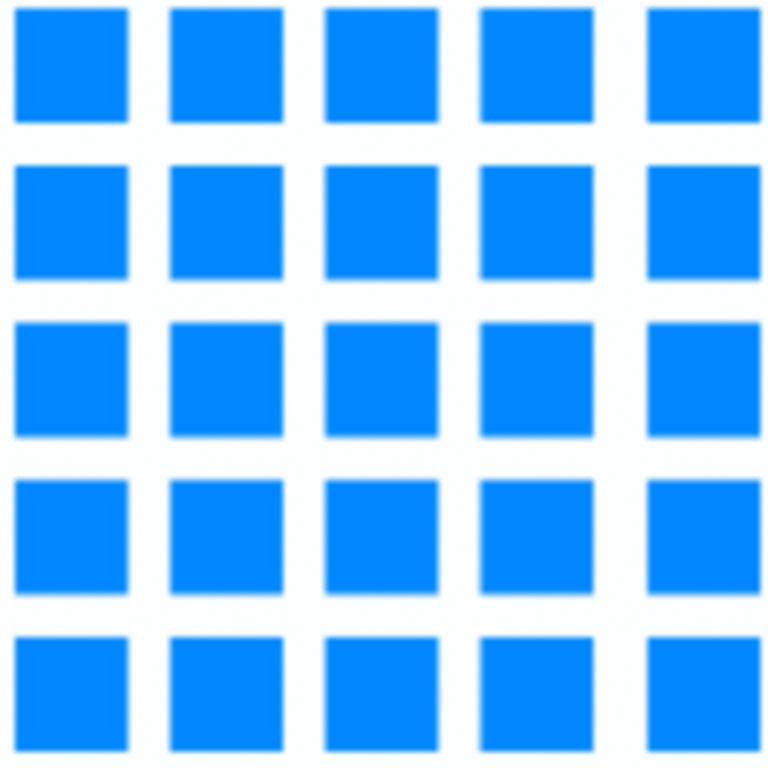
Give the GLSL for this pattern, as a Shadertoy shader.

```glsl
// Five by five grid of soft-edged blue squares on white, with a wider last column gap.

float hash(vec2 p) {
    return fract(sin(dot(p, vec2(127.1, 311.7))) * 43758.5453);
}

// Coverage along one axis; each edge has its own softness.
float band(float offset, float halfSize, float id, float axis) {
    float edge = id * 2.0 + step(0.0, offset);
    float soft = mix(0.0055, 0.009, hash(vec2(edge, axis)));
    soft = max(soft, 0.75 / min(iResolution.x, iResolution.y));
    return 1.0 - smoothstep(-soft, soft, abs(offset) - halfSize);
}

void mainImage(out vec4 fragColor, in vec2 fragCoord) {
    vec2 uv = fragCoord / iResolution.xy;

    // Nearest square and its centre
    vec2 first = vec2(0.0931, 0.0957);
    vec2 pitch = vec2(0.202, 0.2047);
    vec2 id = clamp(floor((uv - first) / pitch + 0.5), 0.0, 4.0);
    vec2 center = first + pitch * id;
    center.x += 0.0155 * step(3.5, id.x);

    // Square as the product of two soft bands
    vec2 d = uv - center;
    float square = band(d.x, 0.0736, id.x, 1.0) * band(d.y, 0.0745, id.y, 2.0);

    // Faint blotches in the white
    float speck = 0.006 * hash(floor(uv * 96.0));
    vec3 paper = vec3(0.995, 1.0, 1.0) - speck * vec3(1.0, 0.6, 0.4);

    fragColor = vec4(mix(paper, vec3(0.0, 0.53, 1.0), square), 1.0);
}
```
